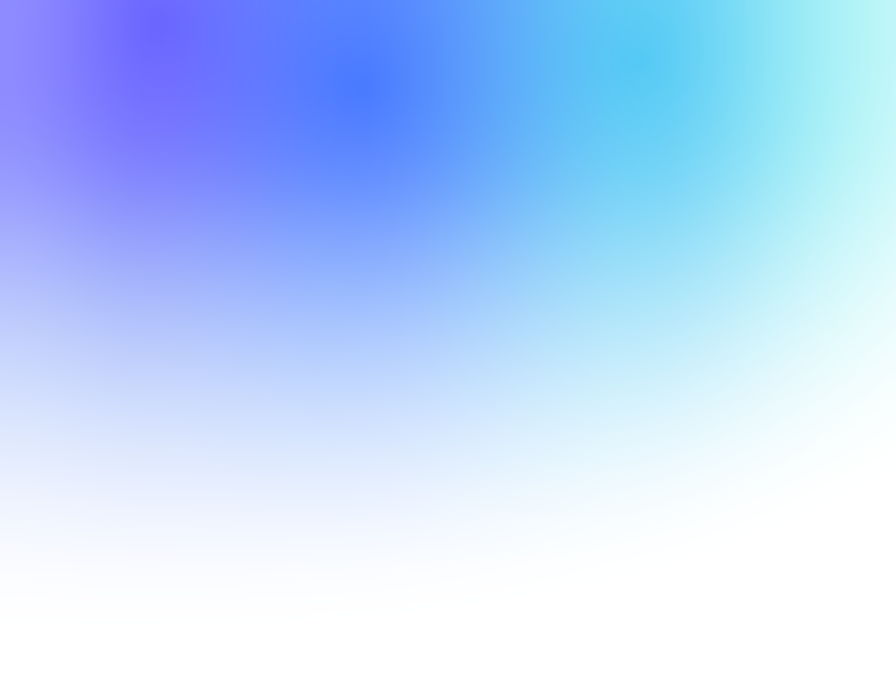
Write a Shadertoy shader that draws this background.

```glsl
// Soft violet, blue and cyan glows along the top, fading down into white.

// Faint bright core around a glow centre
float glowCore(vec2 p, vec2 centre, float aspect) {
    vec2 offset = (p - centre) * vec2(aspect, 1.0);
    return exp(-8.0 * length(offset));
}

// Hue across the width; violet turns bluer with depth
vec3 hueAt(vec2 p) {
    vec3 violet = mix(vec3(0.42, 0.40, 1.0), vec3(0.40, 0.57, 0.97), smoothstep(0.1, 0.65, p.y));
    vec3 blue = mix(vec3(0.29, 0.48, 1.0), vec3(0.31, 0.56, 0.99), smoothstep(0.2, 0.65, p.y));
    vec3 cyan = vec3(0.33, 0.79, 0.96);
    vec3 aqua = vec3(0.50, 0.93, 0.95);
    vec3 hue = mix(violet, blue, smoothstep(0.15, 0.41, p.x));
    hue = mix(hue, cyan, smoothstep(0.39, 0.73, p.x));
    return mix(hue, aqua, smoothstep(0.71, 1.0, p.x));
}

void mainImage(out vec4 fragColor, in vec2 fragCoord) {
    // Unit canvas with depth measured down from the top edge
    vec2 p = fragCoord / iResolution.xy;
    p.y = 1.0 - p.y;
    float aspect = iResolution.x / iResolution.y;

    // The fade ends higher on the right
    float fadeEnd = 0.95 - 0.23 * p.x * p.x * p.x;
    float coverage = 1.0 - smoothstep(0.0, fadeEnd, p.y);

    // Paler sides
    float rightEdge = max(p.x - 0.7, 0.0) / 0.3;
    coverage *= mix(0.85, 1.0, smoothstep(0.0, 0.17, p.x));
    coverage *= 1.0 - 0.45 * rightEdge * rightEdge;

    // Paler top band, filled in at the three glow centres
    float cores = glowCore(p, vec2(0.175, 0.035), aspect)
                + glowCore(p, vec2(0.405, 0.13), aspect)
                + glowCore(p, vec2(0.715, 0.09), aspect);
    coverage *= mix(0.87, 1.0, smoothstep(0.0, 0.3, p.y)) + 0.13 * cores;

    vec3 color = mix(vec3(1.0), hueAt(p), clamp(coverage, 0.0, 1.0));
    fragColor = vec4(color, 1.0);
}
```
